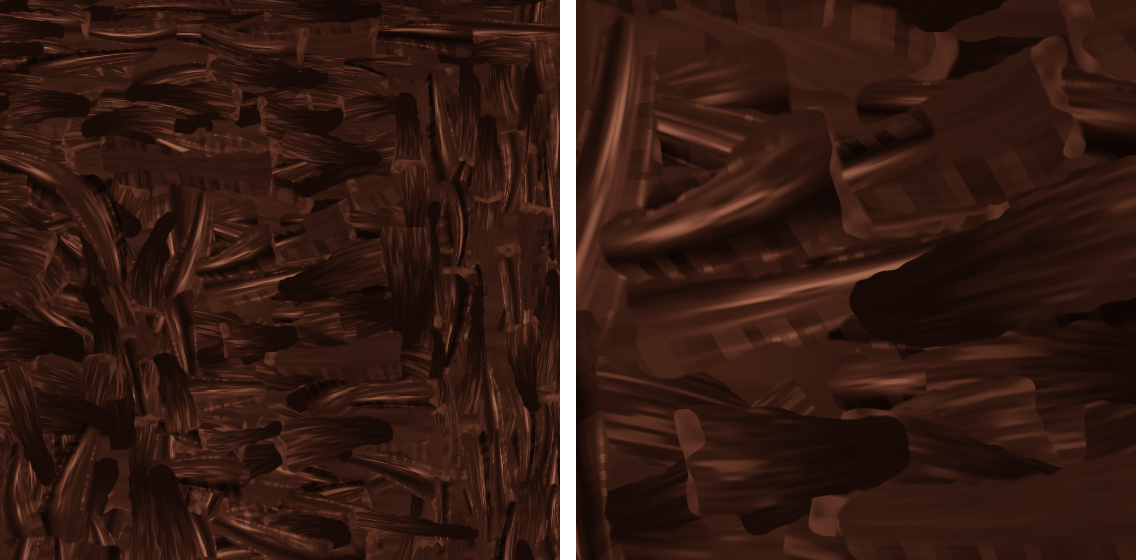
Left: the whole. Right: its middle third, enlarged.
Give the GLSL for this texture, as a WebGL 2 fragment shader.

```glsl
#version 300 es
precision highp float;

uniform vec2 u_resolution;
out vec4 fragColor;

const int LAYERS = 4;
const float CELL = 0.125;        // spacing of stroke centres, also their reach
const float DARK_SHARE = 0.47;
const float GLOSS_SHARE = 0.43;
const float DEEP = 0.092;        // tones, given as red intensity
const float BASE = 0.207;
const float LIP_TONE = 0.33;
const float GLOSS = 0.36;

float hash(vec2 p) {
    vec3 q = fract(vec3(p.xyx) * 0.1031);
    q += dot(q, q.yzx + 33.33);
    return fract((q.x + q.y) * q.z);
}

float noise(vec2 p) {
    vec2 i = floor(p), f = fract(p);
    f = f * f * (3.0 - 2.0 * f);
    return mix(mix(hash(i), hash(i + vec2(1, 0)), f.x),
               mix(hash(i + vec2(0, 1)), hash(i + vec2(1, 1)), f.x), f.y);
}

// 1 where strokes run upright, 0 where they lie flat
float uprightness(vec2 c) {
    float right = step(0.74 + 0.19 * smoothstep(0.78, 0.92, c.y), c.x);
    float leftBand = step(0.17, c.x) * step(c.x, 0.36) * step(c.y, 0.72);
    float corner = step(c.x, 0.2) * step(c.y, 0.25);
    return max(right, max(leftBand, corner));
}

// Painted surface inside one stroke: u runs -1..1 along it, v across it
float strokeTone(float x, float u, float v, float kind, float seed) {
    float fine = noise(vec2(u * 4.0 + seed, v * 11.0 + seed + 50.0));
    float streak = 0.5 * noise(vec2(u * 2.0 + seed, v * 4.0 + seed)) + 0.5 * fine;
    float shade = hash(vec2(seed, 7.0)) - 0.5;
    if (kind < DARK_SHARE) {
        float lift = smoothstep(-0.6, 1.25, u + 0.9 * (streak - 0.5) + 0.5 * shade);
        float sheen = smoothstep(0.52, 0.8, streak) * smoothstep(-0.3, 0.7, u);
        return mix(DEEP, BASE + 0.02, lift) + (0.02 + 0.06 * lift) * (fine - 0.5) + 0.11 * sheen;
    }
    // Comb of short cross ticks along the flanks
    float facet = hash(vec2(floor(x * 110.0 + v) + 60.0, seed)) - 0.5;
    facet *= smoothstep(0.2, 0.5, v * sign(shade));
    float tone = BASE + 0.07 * shade + 0.07 * (streak - 0.5) + 0.10 * facet;
    if (kind < DARK_SHARE + GLOSS_SHARE) {
        float side = v - mix(-0.35, 0.45, hash(vec2(seed, 3.0))) - 0.25 * u * u;
        float along = smoothstep(1.0, 0.35, abs(u + 0.1));
        float rimOffset = (abs(v) - 0.8) * 12.0;
        float rim = exp(-rimOffset * rimOffset) * along;
        float spark = smoothstep(0.5, 0.95, hash(vec2(floor(x * 200.0) + 90.0, seed)));
        tone -= 0.11 * exp(-(side + 0.55) * (side + 0.55) * 9.0);
        tone += GLOSS * exp(-side * side * 30.0) * along * smoothstep(0.25, 0.72, streak);
        tone += 0.16 * exp(-(side - 0.4) * (side - 0.4) * 130.0) * along * fine;
        tone += (0.13 * spark + 0.12 * fine) * rim;
    }
    return tone;
}

// Tone and coverage of one stroke; p is measured from its centre
vec2 stroke(vec2 p, vec2 centre, vec2 id, float pixel) {
    float size = hash(id + 47.9);
    float upright = uprightness(centre + 0.05 * (size - 0.5));
    float top = smoothstep(0.68, 0.78, centre.y);
    float slim = max(top, step(0.74, centre.x));

    float angle = 1.5708 * upright + (hash(id + 31.1) - 0.5) * mix(0.85, 0.3, slim);
    angle -= 0.28 * step(centre.x, 0.18) * (1.0 - upright) * (1.0 - top);
    angle += 3.14159 * step(0.5, hash(id + 59.3));
    float len = mix(0.07, 0.115, hash(id + 67.1));
    float width = mix(0.02, 0.037, size) * mix(1.0, 0.7, slim);

    float cs = cos(angle), sn = sin(angle);
    vec2 q = mat2(cs, -sn, sn, cs) * p;
    if (abs(q.x) > len + 0.01 || abs(q.y) > 0.07) return vec2(0.0);

    // Bent, fanned outline: tapered start and blunt ragged end
    float u = q.x / len;
    q.y += (hash(id + 71.9) - 0.5) * 0.03 * (u * u - 0.4);
    width *= mix(0.6, 1.2, smoothstep(-1.1, 0.8, u));
    float radius = width * mix(0.9, 0.2, step(0.0, q.x));
    vec2 e = abs(q) - vec2(len, width) + radius;
    float d = length(max(e, 0.0)) + min(max(e.x, e.y), 0.0) - radius;
    if (d > 0.01) return vec2(0.0);

    float kind = hash(id + 11.3), seed = 10.0 + 40.0 * hash(id + 23.7);
    float grain = noise((p + centre) * 130.0 + 20.0) - 0.5;
    d += 0.014 * (noise((p + centre) * 34.0 + seed) - 0.5) + 0.004 * grain;
    float soft = pixel + 0.002 * step(DARK_SHARE, kind) * hash(id + 83.0);
    float cover = smoothstep(soft, -soft, d);
    if (cover <= 0.0) return vec2(0.0);

    float v = q.y / width;
    float tone = strokeTone(q.x, u, v, kind, seed);
    if (hash(id + 97.0) > 0.5 && q.x > len - 0.022) {
        float lipAt = len - 0.022 * noise(vec2(v * 2.5 + 9.0, seed));
        float lip = smoothstep(-pixel, pixel, q.x - lipAt);
        tone = mix(tone, LIP_TONE + 0.2 * grain, lip * 0.85);
    }
    return vec2(tone, cover);
}

// Warm brown ramp, redder in the shade and paler in the light
vec3 brown(float tone) {
    return tone * vec3(1.0, 0.40 + 0.38 * tone, 0.22 + 0.44 * tone);
}

void main() {
    vec2 p = gl_FragCoord.xy / u_resolution.y;
    float pixel = 1.0 / u_resolution.y;
    float tone = 0.0, open = 1.0;

    // Gather strokes from the front until nothing shows through
    for (int layer = 0; layer < LAYERS && open > 0.02; layer++) {
        vec2 shift = vec2(0.37, 0.61) * float(layer);
        vec2 home = floor(p / CELL + shift);
        for (int k = 0; k < 9 && open > 0.02; k++) {
            vec2 cell = home + vec2(k % 3 - 1, k / 3 - 1);
            vec2 id = cell + 57.0 * float(layer + 1);
            vec2 centre = (cell + vec2(hash(id + 1.7), hash(id + 8.2)) - shift) * CELL;
            vec2 offset = p - centre;
            if (dot(offset, offset) > CELL * CELL) continue;
            vec2 paint = stroke(offset, centre, id, pixel);
            tone += open * paint.y * paint.x;
            open *= 1.0 - paint.y;
        }
    }

    tone += open * (BASE + 0.08 * (noise(p * vec2(14.0, 90.0)) - 0.5));
    tone *= mix(0.88, 1.12, noise(p * 5.0 + 3.0)) * mix(1.0, 0.85, smoothstep(0.93, 1.0, p.y));
    fragColor = vec4(brown(clamp(tone, 0.06, 0.62)), 1.0);
}
```
